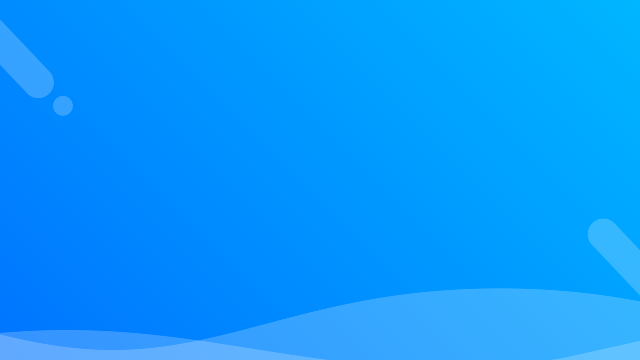
Give the GLSL for this background, as a Shadertoy shader.

```glsl
const vec3 DEEP_BLUE = vec3(0.0, 0.455, 1.0);
const vec3 SKY_BLUE = vec3(0.0, 0.715, 1.0);
const float VEIL = 0.21;

float circleDist(vec2 p, vec2 center, float radius) {
    return length(p - center) - radius;
}

float capsuleDist(vec2 p, vec2 a, vec2 b, float radius) {
    vec2 ab = b - a;
    float t = clamp(dot(p - a, ab) / dot(ab, ab), 0.0, 1.0);
    return circleDist(p, a + ab * t, radius);
}

// Broad swell: the squared sine lifts the slopes between trough and crest
float swellHeight(float x) {
    float phase = 2.919 * (x - 0.3125);
    float s = sin(phase);
    return 0.1134 - 0.0856 * cos(phase) + 0.0162 * s * s;
}

// Low hump on the left and a rising bank on the right
float lowWaveHeight(float x) {
    float hump = 0.0833 - 0.0521 * (1.0 - cos(3.036 * (x - 0.1852)));
    float bank = 0.223 * (x - 1.539);
    return max(hump, bank);
}

float coverage(float dist, float pixel) {
    return smoothstep(0.5 * pixel, -0.5 * pixel, dist);
}

vec3 addVeil(vec3 color, float dist, float pixel) {
    return mix(color, vec3(1.0), VEIL * coverage(dist, pixel));
}

void mainImage(out vec4 fragColor, in vec2 fragCoord) {
    vec2 p = fragCoord / iResolution.y;
    float pixel = 1.0 / iResolution.y;
    float aspect = iResolution.x / iResolution.y;

    // Diagonal sky
    vec3 color = mix(DEEP_BLUE, SKY_BLUE, (p.x + p.y) / (aspect + 1.0));

    // Slanted bars and dot
    vec2 slant = vec2(0.25, -0.264);
    vec2 leftEnd = vec2(0.1065, 0.7708);
    vec2 rightEnd = vec2(aspect - 0.1019, 0.3495);
    float barRadius = 0.0433;
    color = addVeil(color, capsuleDist(p, leftEnd, leftEnd - slant, barRadius), pixel);
    color = addVeil(color, capsuleDist(p, rightEnd, rightEnd + slant, barRadius), pixel);
    color = addVeil(color, circleDist(p, vec2(0.1748, 0.706), 0.0275), pixel);

    // Overlapping waves
    color = addVeil(color, p.y - swellHeight(p.x), pixel);
    color = addVeil(color, p.y - lowWaveHeight(p.x), pixel);

    fragColor = vec4(color, 1.0);
}
```
